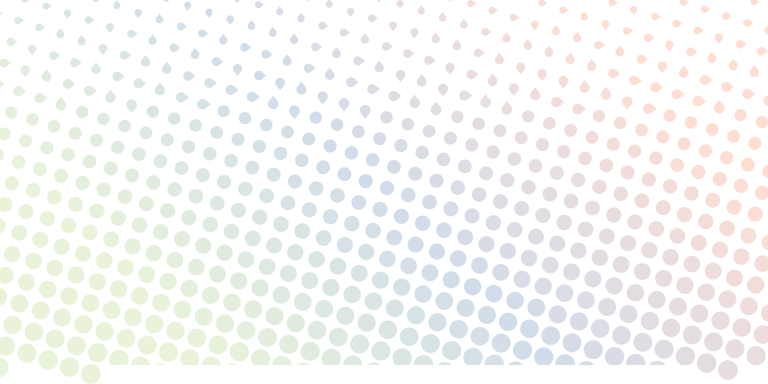
Reproduce this background procedurally as a Shadertoy shader.

```glsl
// Tilted halftone of pastel dots on white, shrinking upward into small teardrops.

const vec3 PAPER = vec3(1.0);
const vec3 GREEN = vec3(0.910, 0.953, 0.855);
const vec3 BLUE  = vec3(0.818, 0.863, 0.920);
const vec3 PEACH = vec3(1.000, 0.870, 0.825);

// Lattice, in units of canvas height
const vec2 LATTICE_ORIGIN = vec2(0.8042, 0.6380);
const vec2 LATTICE_AXIS   = vec2(0.05542, -0.01810);

const float DROP_START  = 0.7115;              // dots above this are teardrops
const float LOWEST_DOT  = 0.0256;              // no dot is centred below this
const float TRIM_HEIGHT = 0.0495;              // flat lower edge
const vec2  TRIM_SPAN   = vec2(0.273, 1.797);  // where that edge applies

float hash(vec2 cell) {
    vec3 q = fract(vec3(cell.xyx) * 0.1031);
    q += dot(q, q.yzx + 33.33);
    return fract((q.x + q.y) * q.z);
}

float circleDistance(vec2 p, float radius) {
    return length(p) - radius;
}

// Circle joined by tangents to a point at distance tip along +x
float teardropDistance(vec2 p, float radius, float tip) {
    p.y = abs(p.y);
    float slope = radius / tip;
    vec2 normal = vec2(slope, sqrt(1.0 - slope * slope));
    bool onTipSide = p.x * normal.y > p.y * normal.x;
    return onTipSide ? dot(p, normal) - radius : circleDistance(p, radius);
}

// Turn p so that the tip points right, up or down, chosen per cell
vec2 turnTip(vec2 p, float choice) {
    if (choice < 0.45) return p;
    return choice < 0.80 ? vec2(p.y, -p.x) : vec2(-p.y, p.x);
}

// Diagonal three-colour ramp
vec3 dotColor(vec2 p) {
    float along = p.x + p.y;
    vec3 cool = mix(GREEN, BLUE, clamp((along - 0.635) / 0.86, 0.0, 1.0));
    return mix(cool, PEACH, clamp((along - 1.495) / 1.015, 0.0, 1.0));
}

float dotDistance(vec2 p, vec2 center, vec2 cell) {
    vec2 local = p - center;
    float depth = 1.0 - center.y;
    if (center.y > DROP_START) {
        float radius = 0.0088 + 0.018 * depth;
        return teardropDistance(turnTip(local, hash(cell)), radius, 1.55 * radius);
    }
    return circleDistance(local, 0.0116 + 0.0145 * depth);
}

void mainImage(out vec4 fragColor, in vec2 fragCoord) {
    vec2 p = fragCoord / iResolution.y;
    float pixel = 1.0 / iResolution.y;

    // Nearest lattice point
    mat2 lattice = mat2(LATTICE_AXIS, vec2(-LATTICE_AXIS.y, LATTICE_AXIS.x));
    vec2 cell = round(inverse(lattice) * (p - LATTICE_ORIGIN));
    vec2 center = LATTICE_ORIGIN + lattice * cell;

    // Dot shape, trimmed along the middle of the lower edge
    float d = dotDistance(p, center, cell);
    if (center.x > TRIM_SPAN.x && center.x < TRIM_SPAN.y) {
        d = max(d, TRIM_HEIGHT - p.y);
    }
    float coverage = 1.0 - smoothstep(-0.7 * pixel, 0.7 * pixel, d);
    coverage *= step(LOWEST_DOT, center.y);

    fragColor = vec4(mix(PAPER, dotColor(center), coverage), 1.0);
}
```
